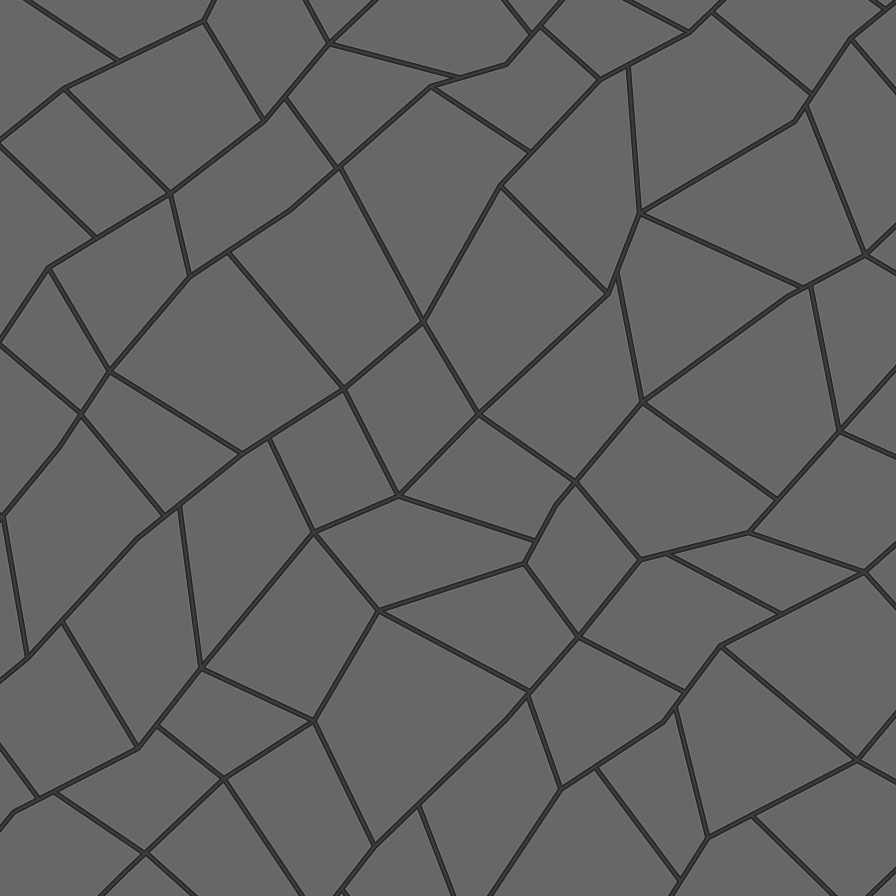
Reproduce this pattern procedurally as a Shadertoy shader.

```glsl
vec2 hash2(vec2 p) {
    return fract(sin(vec2(dot(p, vec2(127.1, 311.7)), dot(p, vec2(269.5, 183.3)))) * 43758.5453);
}

// Jittered corner of the slab grid
vec2 corner(vec2 id) {
    return id + 0.56 * (hash2(id) - 0.5);
}

float segmentDistance(vec2 p, vec2 a, vec2 b) {
    vec2 ab = b - a;
    return length(p - a - ab * clamp(dot(p - a, ab) / dot(ab, ab), 0.0, 1.0));
}

// Position of a cross joint on its row: mostly at the corner, sometimes slid along
float slide(float h) {
    return h < 0.55 ? 0.0 : mix(0.2, 0.45, (h - 0.55) / 0.45);
}

// Distance to the nearest joint, in grid units
float jointDistance(vec2 p) {
    vec2 cell = floor(p);
    float d = 1.0;
    for (int j = -1; j <= 1; j++) {
        for (int i = -1; i <= 1; i++) {
            vec2 id = cell + vec2(i, j);
            vec2 a = corner(id);
            vec2 b = corner(id + vec2(1, 0));
            vec2 c = corner(id + vec2(0, 1));
            vec2 e = corner(id + vec2(1, 1));
            vec2 h = hash2(id + 37.0);
            d = min(d, segmentDistance(p, a, b));
            d = min(d, segmentDistance(p, mix(a, b, slide(h.x)), mix(c, e, slide(h.y))));
        }
    }
    return d;
}

// Antialiased coverage of a band of the given half width
float band(float d, float halfWidth, float pixel) {
    return 1.0 - smoothstep(halfWidth - 0.6 * pixel, halfWidth + 0.6 * pixel, d);
}

void mainImage(out vec4 fragColor, in vec2 fragCoord) {
    float pixel = 1.0 / iResolution.y;
    vec2 uv = fragCoord * pixel;

    // Diagonal grid
    float angle = radians(42.0);
    vec2 p = mat2(cos(angle), -sin(angle), sin(angle), cos(angle)) * uv;
    float scale = 7.2;
    float d = jointDistance(p * scale + vec2(13.3, 5.6)) / scale;

    // Flat slab, faint bright edge, dark joint rim, softer joint core
    vec3 color = vec3(0.402, 0.402, 0.406);
    color = mix(color, vec3(0.45), band(d, 0.0044, pixel));
    color = mix(color, vec3(0.135, 0.142, 0.136), band(d, 0.0031, pixel));
    vec3 core = mix(vec3(0.235, 0.24, 0.235), vec3(0.19), smoothstep(0.0005, 0.0014, d));
    color = mix(color, core, band(d, 0.0018, pixel));

    fragColor = vec4(color, 1.0);
}
```
